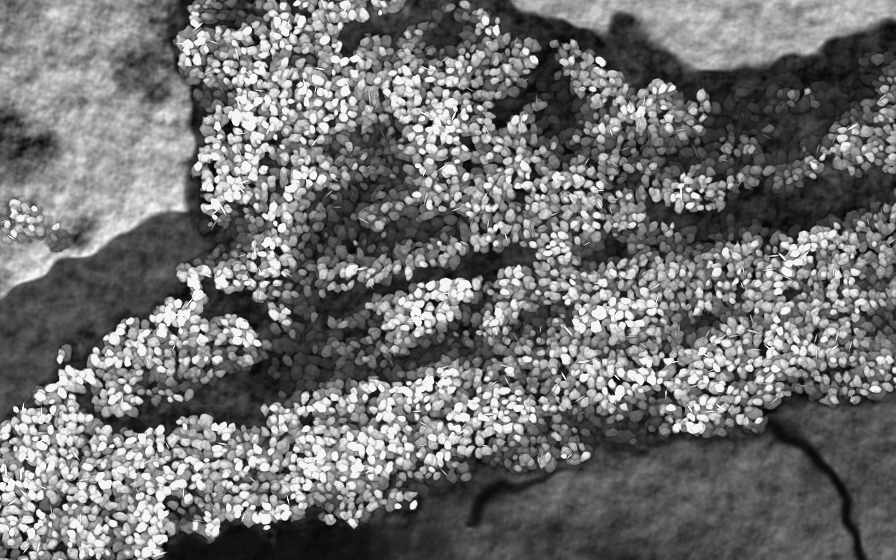
Write a Shadertoy shader that draws this texture.

```glsl
// Grey crystal crust growing in a slanting band across weathered rock.
// Rock tones come from distance fields and value noise; the crust is painted
// as several layers of jittered, shaded grains whose density follows a mask.

const vec2 SLOPE = vec2(0.966, 0.259);   // direction of the crust bands

// One layer of grains: cells per unit, elongation, radius in cells,
// brightness, share of cells filled, and how far it spreads into hollows
struct Layer { float scale, aspect, size, light, share, spread, seed; };

vec2 hash22(vec2 p) {
    vec3 q = fract(vec3(p.xyx) * vec3(0.1031, 0.1030, 0.0973));
    q += dot(q, q.yzx + 33.33);
    return fract((q.xx + q.yz) * q.zy);
}

float noise(vec2 p) {
    vec2 i = floor(p), f = fract(p);
    f = f * f * (3.0 - 2.0 * f);
    float low = mix(hash22(i).x, hash22(i + vec2(1, 0)).x, f.x);
    float high = mix(hash22(i + vec2(0, 1)).x, hash22(i + vec2(1, 1)).x, f.x);
    return mix(low, high, f.y);
}

float fbm(vec2 p, int octaves) {
    float sum = 0.0, amp = 0.5, total = 0.0;
    for (int i = 0; i < octaves; i++) {
        sum += amp * noise(p);
        total += amp;
        amp *= 0.55;
        p = mat2(1.6, 1.2, -1.2, 1.6) * p + 7.3;
    }
    return sum / total;
}

// Side light on a bumpy surface, around zero
float relief(vec2 p, int octaves) {
    return fbm(p, octaves) - fbm(p + vec2(-0.25, 0.4), octaves);
}

float segment(vec2 p, vec2 a, vec2 b) {
    vec2 d = b - a;
    return length(p - a - d * clamp(dot(p - a, d) / dot(d, d), 0.0, 1.0));
}

// Bends straight outlines into ragged ones
vec2 warp(vec2 p, float amount) {
    return p + amount * (vec2(noise(p * 9.0), noise(p * 9.0 + 31.0)) - 0.5)
             + 0.5 * amount * (vec2(noise(p * 27.0), noise(p * 27.0 + 57.0)) - 0.5);
}

float lowerEdge(vec2 p) { return p.y + 0.06 - 0.24 * p.x; }
float leftEdge(vec2 p)  { return max(p.x - 0.34, 0.25 + 0.75 * p.x - p.y); }
float upperEdge(vec2 p) { return 0.86 + 0.29 * abs(p.x - 1.33) - p.y; }

// Signed extent of the crust: positive inside, negative in cavities and on rock
float growth(vec2 p) {
    vec4 cavities[6] = vec4[6](
        vec4(0.54, 0.46, 0.90, 0.56), vec4(0.37, 0.46, 0.46, 0.40),
        vec4(1.18, 0.63, 1.46, 0.67), vec4(0.62, 0.95, 0.73, 0.97),
        vec4(0.18, 0.28, 0.44, 0.28), vec4(0.90, 0.80, 0.97, 0.97));
    vec2 w = warp(p, 0.09);
    float g = min(min(lowerEdge(w), leftEdge(w)), upperEdge(w) - 0.045);
    for (int i = 0; i < 6; i++)
        g = min(g, segment(w, cavities[i].xy, cavities[i].zw) - 0.018);
    return max(g, 0.03 - segment(w, vec2(0.0, 0.62), vec2(0.10, 0.58)));
}

// Large lumps of the crust, stretched along its slope and fullest on its ridges
float lumps(vec2 p) {
    vec2 s = vec2(dot(p, SLOPE), dot(p, vec2(-SLOPE.y, SLOPE.x)));
    float ridge = min(segment(p, vec2(0.42, 0.66), vec2(0.85, 0.68)),
                      segment(p, vec2(0.05, 0.11), vec2(1.30, 0.37)));
    ridge = min(ridge, segment(p, vec2(0.44, 0.84), vec2(0.68, 0.88)));
    return fbm(s * vec2(6.0, 13.0) + 3.0, 3) + 0.17 * exp(-ridge * ridge * 90.0);
}

float crack(vec2 p, vec2 a, vec2 b, float width) {
    return smoothstep(0.2 * width, 1.8 * width, segment(warp(p, 0.06), a, b));
}

float rock(vec2 p) {
    float coarse = fbm(p * 7.0, 4), fine = fbm(p * 55.0, 3);
    float bumps = relief(p * 26.0, 4) + 0.5 * relief(p * 75.0, 2);
    vec2 w = warp(p, 0.09);
    float tone = 0.05 + 0.45 * coarse * fine + 0.25 * bumps;

    // Left slab: pale top, bright ledge, grey face below
    float ledge = w.y - 0.49 - 0.42 * w.x;
    float slab = 0.60 + 0.28 * exp(-max(ledge, 0.0) * 18.0);
    slab *= 0.45 + 0.60 * smoothstep(0.25, 0.55, coarse);
    slab += 0.55 * bumps + 0.2 * (fine - 0.5);
    float face = 0.28 * (0.65 + 0.7 * fine) + 0.2 * bumps;
    float left = mix(face, slab, smoothstep(-0.008, 0.012, ledge));
    tone = mix(tone, left, smoothstep(0.0, 0.02, -leftEdge(w)));

    // Upper right slab, sharply lit beyond its own shadow
    float grain = fbm(vec2(p.x * 40.0, p.y * 75.0), 3);
    float pale = 0.66 * (0.62 + 0.5 * grain + 0.25 * coarse) + 0.35 * bumps;
    tone = mix(tone, pale, smoothstep(0.0, 0.025, -upperEdge(w)));

    // Dark floor under the crust
    float floorTone = mix(0.07, 0.33, smoothstep(0.5, 1.2, p.x + 0.9 * (coarse - 0.5)));
    floorTone *= 0.55 + 0.5 * coarse + 0.4 * fine + 0.8 * bumps;
    floorTone *= mix(0.15, 1.0, crack(p, vec2(1.375, 0.29), vec2(1.57, 0.0), 0.013));
    floorTone *= mix(0.35, 1.0, crack(p, vec2(1.12, 0.24), vec2(0.85, 0.07), 0.010));
    return mix(tone, floorTone, smoothstep(0.0, 0.03, -lowerEdge(w)));
}

// Paints one layer over tone, row by row like shingles
float grains(float tone, vec2 p, Layer k) {
    vec2 cell = floor(p * k.scale);
    for (int n = 0; n < 9; n++) {
        vec2 id = cell + vec2(n % 3 - 1, 1 - n / 3);
        vec2 place = hash22(id + k.seed), look = hash22(id + k.seed + 71.0);
        vec2 centre = id + 0.5 + 0.7 * (place - 0.5), at = centre / k.scale;
        float angle = 6.28 * noise(at * 14.0) + 2.0 * place.x;
        vec2 axis = vec2(cos(angle), sin(angle)), d = p * k.scale - centre;
        float radius = k.size * mix(0.75, 1.25, look.y);
        vec2 q = vec2(dot(d, axis) / k.aspect, dot(d, vec2(-axis.y, axis.x))) / radius;
        float r = length(q) * (0.7 + 0.6 * noise(p * k.scale * 2.6 + 9.0 * place));
        if (r > 1.4) continue;

        float lump = lumps(at), dim = smoothstep(1.45, 1.75, at.x + at.y);
        float density = smoothstep(0.22, 0.42, lump + k.spread - 0.04 * dim);
        density *= smoothstep(0.0, 0.016, growth(at));
        if (look.x >= k.share * density) continue;

        float soft = min(0.8, 2.0 * k.scale / (iResolution.y * radius));
        float dome = sqrt(max(0.0, 1.0 - r * r));
        float lit = 0.62 + 0.34 * dome + 0.16 * dot(d, vec2(-0.4, 0.9)) / (radius * k.aspect);
        float clump = 1.0 + 0.8 * relief(at * 17.0, 1);
        lit *= k.light * clump * mix(0.75, 1.12, place.y) * (1.0 - 0.2 * dim);
        lit *= mix(0.42, 1.1, smoothstep(0.28, 0.56, lump));
        lit *= 0.88 + 0.24 * noise(p * k.scale * 5.0);
        tone *= 1.0 - 0.16 * smoothstep(1.4, 0.9, r);
        tone = mix(tone, lit, 1.0 - smoothstep(1.0 - soft, 1.0, r));
    }
    return tone;
}

void mainImage(out vec4 fragColor, in vec2 fragCoord) {
    vec2 p = fragCoord / iResolution.y;
    float tone = rock(p);
    tone = grains(tone, p, Layer(44.0, 1.4, 0.50, 0.60, 1.00, 0.12, 11.0));  // shaded depth
    tone = grains(tone, p, Layer(50.0, 1.4, 0.44, 0.90, 0.85, 0.04, 23.0));  // main crust
    tone = grains(tone, p, Layer(58.0, 1.4, 0.42, 1.12, 0.60, 0.00, 37.0));  // bright tips
    tone = grains(tone, p, Layer(36.0, 6.0, 0.08, 1.10, 0.22, 0.00, 53.0));  // thin needles
    fragColor = vec4(vec3(clamp(tone, 0.04, 0.96)), 1.0);
}
```
